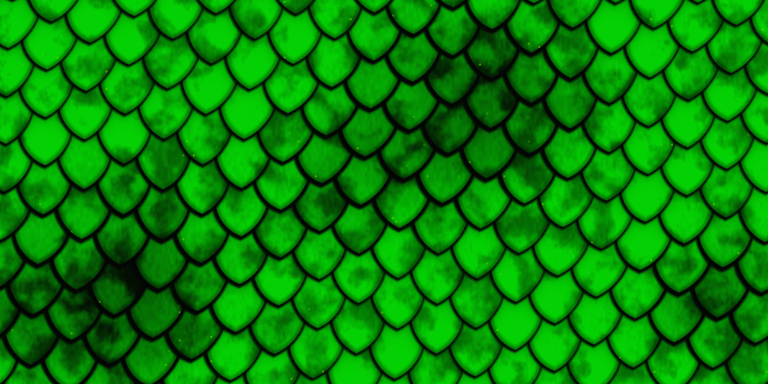
Give the GLSL for this pattern, as a Shadertoy shader.

```glsl
// Overlapping pointed green reptile scales with dark gaps, mottling and shaded patches.

const float ROW = 0.1276;              // vertical pitch of scales in one column
const float HALF_COL = 0.1047;         // distance between neighbouring columns
const vec2 ANCHOR = vec2(0.953, 0.590);// position of one scale tip
const vec2 SHEAR = vec2(0.06, 0.031);  // lean of columns, climb of rows
const float WARP = 0.006;              // irregularity of the lattice
const float HALF_WIDTH = 0.56;         // scale half width, in rows
const float SHOULDER = 0.85;           // height of the widest point, in rows
const float GAP_THIN = 0.040;          // dark gap in bright areas, in rows
const float GAP_THICK = 0.085;         // dark gap in shaded areas, in rows
const vec2 SHADOW_SHIFT = vec2(0.014, 0.012);
const float BRIGHTEST = 0.82;
const vec3 GAP_COLOR = vec3(0.015, 0.025, 0.015);
const vec3 SPECK_COLOR = vec3(0.50, 0.85, 0.02);

float hash(vec2 p) {
    vec3 v = fract(vec3(p.xyx) * 0.1031);
    v += dot(v, v.yzx + 33.33);
    return fract((v.x + v.y) * v.z);
}

float noise(vec2 p) {
    vec2 i = floor(p), f = fract(p);
    f = f * f * (3.0 - 2.0 * f);
    return mix(mix(hash(i), hash(i + vec2(1, 0)), f.x),
               mix(hash(i + vec2(0, 1)), hash(i + vec2(1, 1)), f.x), f.y);
}

float fbm(vec2 p) {
    float sum = 0.0, amp = 0.5;
    for (int i = 0; i < 4; i++) {
        sum += amp * noise(p);
        p = mat2(1.6, 1.2, -1.2, 1.6) * p + 7.3;
        amp *= 0.5;
    }
    return sum / 0.9375;
}

// Signed distance to a scale whose tip is at the origin and which extends upward.
float scaleDistance(vec2 p) {
    float radius = (SHOULDER * SHOULDER + HALF_WIDTH * HALF_WIDTH) / (2.0 * HALF_WIDTH);
    return length(vec2(abs(p.x) + radius - HALF_WIDTH, min(p.y - SHOULDER, 0.0))) - radius;
}

float blob(vec2 p, vec2 center, vec2 size) {
    vec2 d = (p - center) / size;
    return exp(-dot(d, d));
}

// Broad shading across the hide, 0 = bright, 1 = dark.
float broadShade(vec2 p) {
    float dark = blob(p, vec2(1.22, 0.74), vec2(0.30, 0.24))
               + blob(p, vec2(0.25, 0.24), vec2(0.38, 0.26))
               + 0.7 * blob(p, vec2(1.85, 0.24), vec2(0.20, 0.17))
               + 0.4 * blob(p, vec2(0.85, 0.52), vec2(0.30, 0.18));
    return clamp(dark * (0.25 + 1.1 * fbm(p * 5.0 + 3.0)), 0.0, 1.0);
}

vec3 scaleColor(vec2 p, vec2 id, float d, float shade) {
    float seed = hash(id + 40.0);
    float mottle = smoothstep(0.40, 0.80, fbm(p * 15.0 + seed * 60.0));
    float grain = noise(p * vec2(150.0, 75.0)) - 0.5;
    float tone = 0.93 - 0.46 * shade - 0.38 * mottle - 0.10 * seed + 0.09 * grain;
    tone = clamp(tone, 0.06, BRIGHTEST);
    tone *= mix(0.60, 1.0, smoothstep(0.0, 0.13, -d));
    vec3 color = vec3(0.015, tone, 0.012);

    // Sparse yellowish flecks near the rim
    vec2 cell = p * 110.0;
    float fleck = step(0.994, hash(floor(cell) + 90.0))
                * (1.0 - smoothstep(0.1, 0.5, length(fract(cell) - 0.5)));
    float nearRim = 1.0 - smoothstep(0.05, 0.35, -d);
    return mix(color, SPECK_COLOR, 0.6 * fleck * nearRim);
}

void mainImage(out vec4 fragColor, in vec2 fragCoord) {
    vec2 p = fragCoord / iResolution.y;
    float pixel = 1.0 / (iResolution.y * ROW);
    float shade = broadShade(p);
    float gap = mix(GAP_THIN, GAP_THICK, smoothstep(0.0, 0.5, shade));

    // Staggered lattice: x counts columns, y counts half rows
    vec2 q = p - ANCHOR;
    q -= SHEAR * q.yx;
    q += WARP * vec2(sin(p.y * 9.0 + p.x * 4.0), sin(p.x * 7.0 - p.y * 5.0));
    q /= vec2(HALF_COL, 0.5 * ROW);

    // Lower scales first, so that each higher one overlaps them
    vec3 color = GAP_COLOR;
    float base = floor(q.y);
    for (int i = -3; i <= 1; i++) {
        float level = base + float(i);
        float parity = mod(level, 2.0);
        float column = 2.0 * floor((q.x - parity) * 0.5 + 0.5) + parity;
        vec2 id = vec2(column, level);
        vec2 local = (q - id) * vec2(HALF_COL / ROW, 0.5);
        float d = scaleDistance(local);
        float shadowDist = scaleDistance(local + SHADOW_SHIFT);

        // Soft shadow, dark gap, then the scale itself
        color *= 1.0 - 0.40 * exp(-max(shadowDist, 0.0) * 13.0);
        color = mix(GAP_COLOR, color, smoothstep(gap - 0.02 - pixel, gap + 0.02 + pixel, shadowDist));
        float cover = 1.0 - smoothstep(-pixel, pixel, d);
        color = mix(color, scaleColor(p, id, d, shade), cover);
    }
    fragColor = vec4(color, 1.0);
}
```
